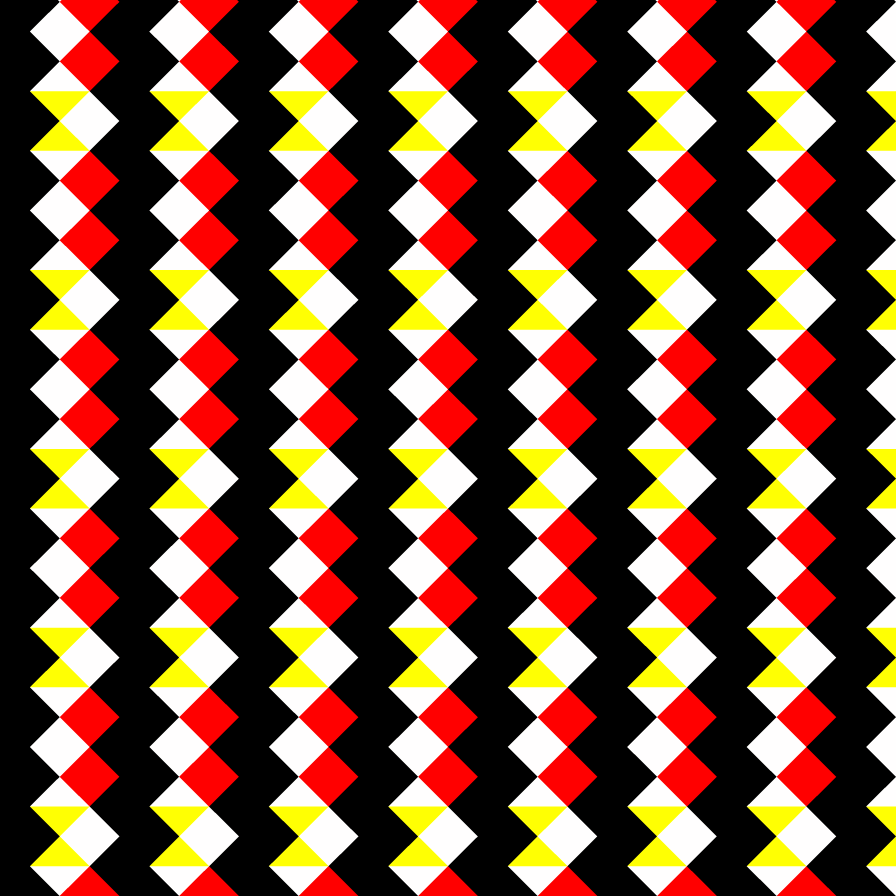
A WebGL 1 fragment shader for this pattern:

```glsl
precision highp float;

uniform vec2 u_resolution;

const vec2 REPEATS = vec2(7.5, 5.01);  // chains across, motifs down
const vec2 CELL = vec2(4.0, 6.0);      // motif size in diamond radii
const float LEFT_AXIS = 2.0;           // centre line of the left diamonds
const float RIGHT_AXIS = 3.0;          // centre line of the right diamonds
const vec2 YELLOW_BAND = vec2(1.0, 3.0);
const int SAMPLES = 4;                 // smoothing samples per axis

const vec3 BLACK = vec3(0.0);
const vec3 WHITE = vec3(1.0, 0.998, 0.995);
const vec3 RED = vec3(1.0, 0.0, 0.0);
const vec3 YELLOW = vec3(1.0, 1.0, 0.01);

// Positive inside a vertical chain of unit-radius diamonds, two units apart.
float diamondChain(vec2 p, float axis, float firstCentre) {
  float dy = abs(mod(p.y - firstCentre + 1.0, 2.0) - 1.0);
  return 1.0 - abs(p.x - axis) - dy;
}

vec3 patternColor(vec2 uv) {
  vec2 p = mod(uv * REPEATS * CELL, CELL);
  bool inBand = p.y > YELLOW_BAND.x && p.y < YELLOW_BAND.y;

  // Left diamonds are white, with their halves inside the band yellow.
  if (diamondChain(p, LEFT_AXIS, 1.0) >= 0.0) return inBand ? YELLOW : WHITE;

  // Right diamonds are red, except the white one filling the band.
  if (diamondChain(p, RIGHT_AXIS, 0.0) >= 0.0) return inBand ? WHITE : RED;

  return BLACK;
}

void main() {
  // Average a grid of samples so abutting shapes leave no dark seams.
  vec3 sum = vec3(0.0);
  for (int j = 0; j < SAMPLES; j++) {
    for (int i = 0; i < SAMPLES; i++) {
      vec2 offset = (vec2(float(i), float(j)) + 0.5) / float(SAMPLES) - 0.5;
      sum += patternColor((gl_FragCoord.xy + offset) / u_resolution);
    }
  }
  gl_FragColor = vec4(sum / float(SAMPLES * SAMPLES), 1.0);
}
```
